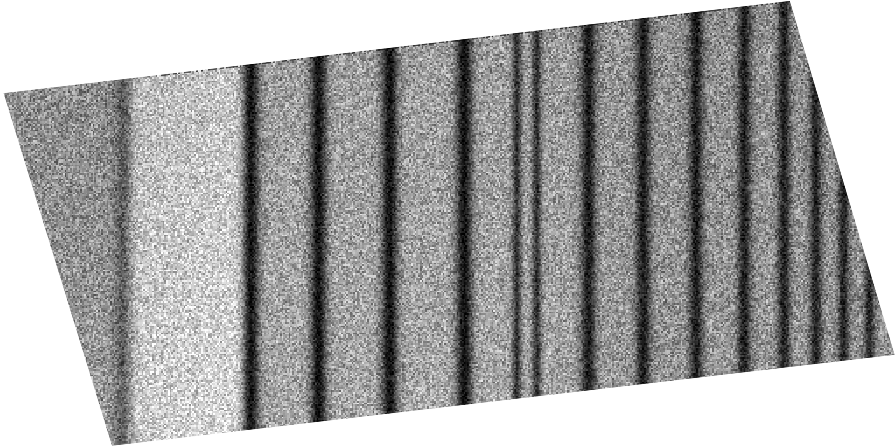
Reproduce this pattern procedurally as a WebGL 1 fragment shader.

```glsl
precision highp float;
// A tilted grainy grey sheet on white, crossed by soft dark vertical bands.
// The sheet is four half-planes; band centres follow short series, each band
// is a Gaussian dip in tone, and hashed cells add the grain.

uniform vec2 u_resolution;

#define TOP_LEFT     vec2(0.008, 0.792)
#define TOP_RIGHT    vec2(1.763, 0.998)
#define BOTTOM_RIGHT vec2(1.997, 0.208)
#define BOTTOM_LEFT  vec2(0.250, 0.005)
#define GRAIN_CELLS  256.0
#define GRAIN_AMOUNT 0.58
#define MID_TONE     0.635
#define PALE_TONE    0.76
#define LEFT_TONE    0.57
#define PALE_START   0.279
#define PALE_END     0.560
#define PAIR_CENTRE  1.1758

float hash(vec2 cell) {
  vec3 q = fract(cell.xyx * vec3(0.1031, 0.1030, 0.0973));
  q += dot(q, q.yzx + 33.33);
  return fract((q.x + q.y) * q.z);
}

// Distance to the line a-b, positive on its right side
float rightOf(vec2 p, vec2 a, vec2 b) {
  vec2 d = normalize(b - a);
  return d.y * (p.x - a.x) - d.x * (p.y - a.y);
}

// Share of light left by one dark band
float band(float x, float centre, float width, float depth) {
  float t = (x - centre) / width;
  return 1.0 - depth * exp(-0.5 * t * t);
}

// Product of all dark bands across the sheet
float bands(float x) {
  float light = band(x, PALE_START - 0.003, 0.015, 0.38);

  // Wide bands, spacing grows to the right
  for (int i = 0; i < 4; i++) {
    float n = float(i);
    light *= band(x, PALE_END + 0.1471 * n + 0.0039 * n * n, 0.0135, 0.88);
  }

  // Narrow pair
  float offset = abs(x - PAIR_CENTRE);
  light *= band(offset, 0.0222, 0.0075, 0.70);

  // Bands crowding towards the right edge
  for (int i = 0; i < 8; i++) {
    float n = float(i);
    float centre = 1.3159 + 0.1315 * n - 0.0060 * n * n
                 + 0.0057 * sin(1.25 * (n - 2.15));
    light *= band(x, centre, 0.0125 - 0.0005 * n, 0.82 - 0.012 * n);
  }
  return light;
}

// Broad tone of the sheet between the bands
float sheetTone(vec2 p) {
  float pale = PALE_TONE + 0.10 * (0.5 - p.y)
             + 0.04 * smoothstep(PALE_START, PALE_END, p.x);
  float rest = MID_TONE - 0.06 * smoothstep(1.1, 1.5, p.x) + 0.05 * (0.5 - p.y);
  float left = LEFT_TONE + 0.06 * (0.5 - p.y);
  float tone = mix(left, pale, smoothstep(PALE_START - 0.01, PALE_START + 0.02, p.x));
  return mix(tone, rest, smoothstep(PALE_END - 0.02, PALE_END + 0.01, p.x));
}

void main() {
  vec2 p = gl_FragCoord.xy / u_resolution * vec2(2.0, 1.0);
  float pixel = 1.0 / u_resolution.y;

  // Sheet outline
  float top = rightOf(p, TOP_LEFT, TOP_RIGHT);
  float sides = min(rightOf(p, TOP_RIGHT, BOTTOM_RIGHT),
                    rightOf(p, BOTTOM_LEFT, TOP_LEFT));
  float inside = min(min(top, sides), rightOf(p, BOTTOM_RIGHT, BOTTOM_LEFT));
  float cover = smoothstep(-0.5 * pixel, 0.5 * pixel, inside);

  // Two hashes summed give a soft-tailed grain
  vec2 cell = floor(p * GRAIN_CELLS);
  float grain = 0.5 * (hash(cell) + hash(cell + 719.0)) - 0.5;
  float light = bands(p.x);
  float tone = sheetTone(p) * light
             + GRAIN_AMOUNT * grain * mix(0.45, 1.0, light);

  // Broken dark rim along the upper edge
  float rim = 1.0 - smoothstep(0.002, 0.002 + pixel, abs(top));
  rim *= smoothstep(0.30, 0.36, p.x) * step(0.45, hash(vec2(cell.x, 7.0)));
  tone *= 1.0 - 0.6 * rim;

  gl_FragColor = vec4(vec3(mix(1.0, clamp(tone, 0.0, 1.0), cover)), 1.0);
}
```
